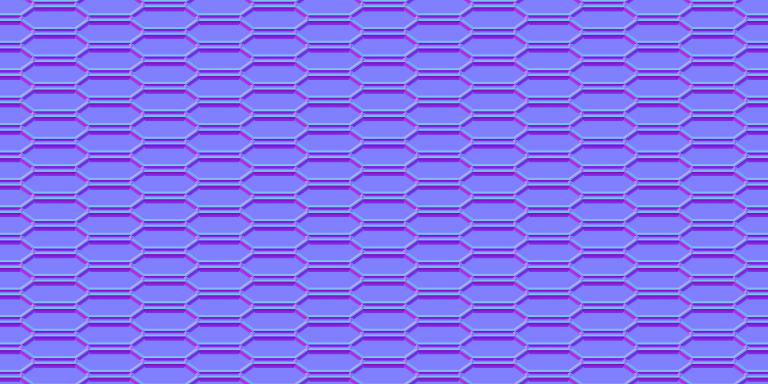
Give the GLSL for this texture map, as a WebGL 2 fragment shader.

```glsl
#version 300 es
precision highp float;
// Tangent-space normal map of staggered, stretched hexagonal plates with thin
// bars between them. Each plate is a convex distance function whose edge
// normal tilts a narrow bevel; upward bevels are wider and steeper.
uniform vec2 u_resolution;
out vec4 fragColor;

const float COLUMNS = 14.0;
const float ROWS = 14.0;
const vec2 PERIOD = vec2(4.0, 1.0);        // lattice period, in row heights
const vec2 FIRST_PLATE = vec2(0.0, 0.84);
const vec2 STAGGER = vec2(2.0, 0.5);

// Bevel widths: x for lower edges, y for upper edges
const vec2 PLATE_BEVEL = vec2(0.07, 0.15);
const vec2 BAR_BEVEL = vec2(0.06, 0.085);

// Centre the repeating cell on a lattice point
vec2 repeatCell(vec2 p, vec2 center) {
    return mod(p - center + 0.5 * PERIOD, PERIOD) - 0.5 * PERIOD;
}

// Blunt hexagon: half size, half length of the flat edge, half height of the tip.
// Returns signed distance in x and the outward edge normal in yz.
vec3 bluntHexagon(vec2 p, vec2 halfSize, float halfFlat, float halfTip) {
    vec2 q = abs(p);
    vec2 slantNormal = normalize(vec2(halfSize.y - halfTip, halfSize.x - halfFlat));
    float slant = dot(q - vec2(halfSize.x, halfTip), slantNormal);
    vec2 box = q - halfSize;
    float dist = max(slant, max(box.x, box.y));
    vec2 normal = slantNormal;
    if (box.y >= dist) normal = vec2(0.0, 1.0);
    else if (box.x >= dist) normal = vec2(1.0, 0.0);
    vec2 facing = vec2(p.x < 0.0 ? -1.0 : 1.0, p.y < 0.0 ? -1.0 : 1.0);
    return vec3(dist, normal * facing);
}

// Sideways tilt of the surface inside the rim of a shape, steepest at the edge
vec2 bevelTilt(vec3 shape, vec2 widths, float pixel) {
    float depth = -shape.x;
    vec2 normal = shape.yz;
    float width = mix(widths.x, widths.y, smoothstep(0.6, 1.0, normal.y));
    float rim = smoothstep(-0.5 * pixel, 0.5 * pixel, depth)
              - smoothstep(width - 0.5 * pixel, width + 0.5 * pixel, depth);
    float steepness = mix(1.25, 0.75, clamp(depth / width, 0.0, 1.0));
    // Vertical tilt is stored downward, so upper edges lose green
    vec2 strength = vec2(normal.x > 0.0 ? 0.6 : 0.22,
                         normal.y > 0.0 ? -0.74 : -0.48);
    return normal * strength * steepness * max(rim, 0.0);
}

void main() {
    vec2 uv = gl_FragCoord.xy / u_resolution;
    vec2 p = uv * vec2(COLUMNS * STAGGER.x, ROWS);
    float pixel = ROWS / u_resolution.y;

    // Sum the bevels of both staggered sets of plates and bars
    vec2 tilt = vec2(0.0);
    for (int i = 0; i < 2; i++) {
        vec2 center = FIRST_PLATE + float(i) * STAGGER;
        vec2 platePoint = repeatCell(p, center);
        vec2 barPoint = repeatCell(p, center + vec2(0.0, 0.5));
        vec3 plate = bluntHexagon(platePoint, vec2(1.2, 0.39), 0.76, 0.08);
        vec3 bar = bluntHexagon(barPoint, vec2(0.77, 0.095), 0.74, 0.06);
        tilt += bevelTilt(plate, PLATE_BEVEL, pixel);
        tilt += bevelTilt(bar, BAR_BEVEL, pixel);
    }
    tilt /= max(1.0, length(tilt) / 0.95);

    // Pack the unit normal into colour
    vec3 normal = vec3(tilt, sqrt(max(1.0 - dot(tilt, tilt), 0.0)));
    fragColor = vec4(0.5 + 0.5 * normal, 1.0);
}
```
